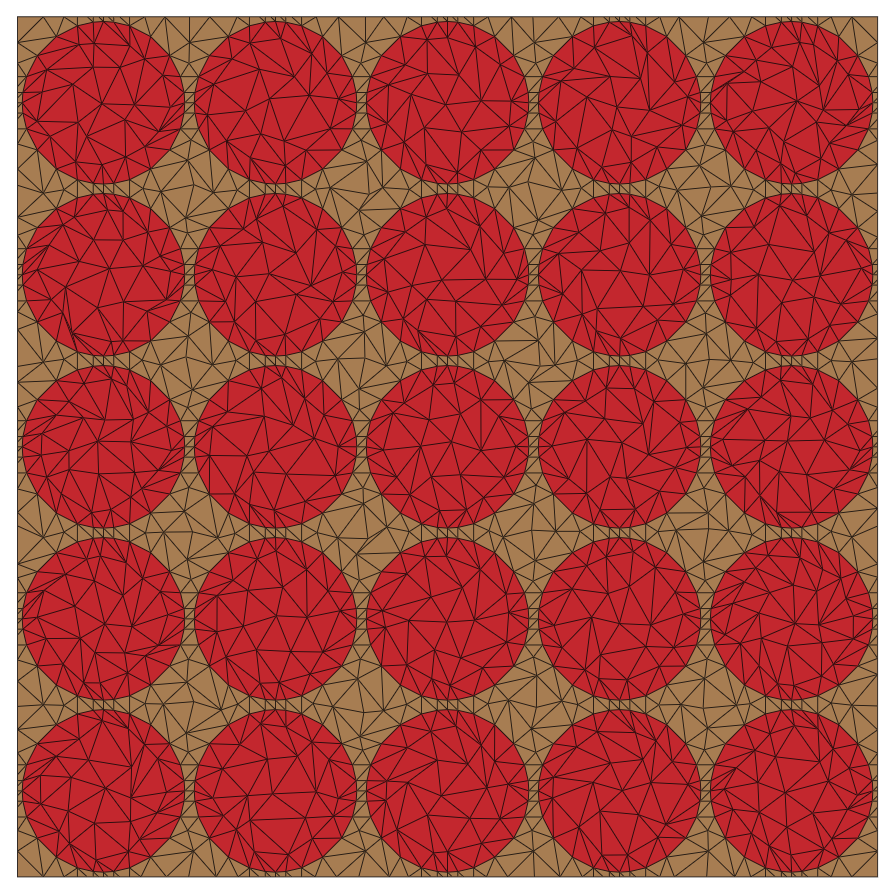
Give the GLSL for this pattern, as a Shadertoy shader.

```glsl
// A square block with a grid of round inclusions, drawn as a triangle mesh.
// Inclusions are meshed by zipping jittered rings together; the filler between
// them is meshed around each grid corner, sharing the vertices on the rims.

const float TAU = 6.2831853;
const int GRID = 5;                         // inclusions per side
const vec2 BLOCK_ORIGIN = vec2(0.0195, 0.0213);
const float CELL = 0.192;                   // cell side on the canvas
const float RADIUS = 0.4725;                // inclusion radius in cells
const int RIM_COUNT = 28;                   // vertices on each rim
const float RIM_CROWDING = 0.5;             // denser rim at the narrow gaps
const float LINE_WIDTH = 0.00105;
const float LINE_OPACITY = 0.85;
const vec3 PAPER = vec3(1.0);
const vec3 FILLER = vec3(0.655, 0.490, 0.322);
const vec3 INCLUSION = vec3(0.765, 0.153, 0.180);
const vec3 LINE_COLOR = vec3(0.04, 0.03, 0.03);

float hash(vec3 p) {
    return fract(sin(dot(p, vec3(127.1, 311.7, 74.7))) * 43758.5453);
}

vec2 jitter(vec2 id, float key) {
    return vec2(hash(vec3(id, key)), hash(vec3(id, key + 37.3))) - 0.5;
}

float segment(vec2 p, vec2 a, vec2 b) {
    vec2 e = b - a;
    vec2 q = p - a;
    return length(q - e * clamp(dot(q, e) / dot(e, e), 0.0, 1.0));
}

vec2 polar(float radius, float angle) {
    return radius * vec2(cos(angle), sin(angle));
}

vec2 rimVertex(int i) {
    float t = TAU * float(i) / float(RIM_COUNT);
    return polar(RADIUS, t - 0.25 * RIM_CROWDING * sin(4.0 * t));
}

// Vertices per ring; cells in the outer columns are often finer.
int ringCount(int ring, vec2 cell) {
    float outer = step(1.5, abs(cell.x - 0.5 * float(GRID - 1)));
    int extra = int(4.0 * hash(vec3(cell, 5.0)) * (0.4 + 0.6 * outer) + outer);
    if (ring == 0) return 1;
    if (ring == 1) return 6 + extra / 2;
    return ring == 2 ? 13 + extra : RIM_COUNT;
}

vec2 ringVertex(int ring, int i, int count, vec2 cell) {
    i = i % count;
    if (ring == 3) return rimVertex(i);
    vec2 j = jitter(cell, float(ring * 50 + i) + 0.5);
    if (ring == 0) return 0.16 * RADIUS * j;
    float t = TAU * (float(i) + 0.6 * j.x) / float(count);
    float r = ring == 1 ? 0.42 + 0.18 * j.y : 0.77 + 0.04 * cos(4.0 * t) + 0.13 * j.y;
    return polar(RADIUS * r, t);
}

// Returns distance to the edges inside an inclusion; side is negative within.
float inclusionMesh(vec2 p, vec2 cell, out float side) {
    float d = 1.0;
    side = -1.0;
    for (int ring = 1; ring <= 3; ring++) {
        int n = ringCount(ring - 1, cell);
        int m = ringCount(ring, cell);
        vec2 a = ringVertex(ring, 0, m, cell);
        for (int j = 0; j < m; j++) {
            vec2 b = ringVertex(ring, j + 1, m, cell);
            int inner = (2 * j * n + m) / (2 * m);
            int innerNext = (2 * (j + 1) * n + m) / (2 * m);
            vec2 c = ringVertex(ring - 1, inner, n, cell);
            d = min(d, min(segment(p, a, b), segment(p, a, c)));
            if (inner != innerNext) d = min(d, segment(p, b, c));
            if (ring == 3) side = max(side, dot(p - a, normalize(vec2(b.y - a.y, a.x - b.x))));
            a = b;
        }
    }
    return d;
}

// Vertex on one of four arms leaving a corner; pinned to the block's border.
vec2 armVertex(vec2 corner, int arm, float reach, float spread) {
    vec2 pin = step(0.5, corner) * step(corner, vec2(float(GRID) - 0.5));
    vec2 j = jitter(corner, float(arm % 4) + 10.0 * reach + 200.0);
    return polar(reach, 0.25 * TAU * float(arm)) + spread * pin * j;
}

float fillerMesh(vec2 p, vec2 corner) {
    float d = 1.0;
    vec2 center = armVertex(corner, 0, 0.0, 0.09);
    for (int arm = 0; arm < 4; arm++) {
        vec2 dir = polar(1.0, 0.25 * TAU * float(arm));
        mat2 turn = mat2(dir, vec2(-dir.y, dir.x));
        vec2 near = armVertex(corner, arm, 0.15, 0.07);
        vec2 far = armVertex(corner, arm, 0.27, 0.03);
        vec2 nextNear = armVertex(corner, arm + 1, 0.15, 0.07);
        d = min(d, min(segment(p, center, near), segment(p, near, far)));
        d = min(d, segment(p, near, nextNear));
        d = min(d, segment(p, near, turn * (vec2(0.5) + rimVertex(17))));
        // Ladder across the gap, then fans from the arm to both rims.
        for (int j = 18; j <= 21; j++) {
            vec2 rim = vec2(0.5) + rimVertex(j);
            vec2 upper = turn * rim;
            vec2 lower = turn * vec2(rim.x, -rim.y);
            if (j > 18) d = min(d, segment(p, upper, lower));
            if (j > 19) d = min(d, segment(p, lower, turn * (vec2(0.5) + rimVertex(j - 1))));
            if (j < 20) d = min(d, min(segment(p, far, upper), segment(p, far, lower)));
            if (j == 18) d = min(d, min(segment(p, near, upper), segment(p, near, lower)));
        }
    }
    return d;
}

void mainImage(out vec4 fragColor, in vec2 fragCoord) {
    float pixel = 1.0 / min(iResolution.x, iResolution.y);
    vec2 uv = (fragCoord - 0.5 * iResolution.xy) * pixel + 0.5;
    vec2 grid = (uv - BLOCK_ORIGIN) / CELL;
    vec2 cell = floor(grid), corner = floor(grid + 0.5);
    vec2 p = grid - cell - 0.5;

    float side = length(p) - RADIUS, edge = 1.0;
    if (side < 0.01) edge = inclusionMesh(p, cell, side);
    if (side > -0.03) edge = min(edge, fillerMesh(grid - corner, corner));

    vec2 box = abs(grid - 0.5 * float(GRID)) - 0.5 * float(GRID);
    float block = max(box.x, box.y) * CELL;
    float inBlock = clamp(0.5 - block / pixel, 0.0, 1.0);
    float inInclusion = clamp(0.5 - side * CELL / pixel, 0.0, 1.0);

    // Box-filtered line coverage keeps thin lines even at any size.
    float reach = min(block > 0.0 ? 1.0 : edge * CELL, abs(block));
    float ink = clamp(0.5 * (LINE_WIDTH + pixel) - reach, 0.0, min(LINE_WIDTH, pixel)) / pixel;
    vec3 color = mix(PAPER, mix(FILLER, INCLUSION, inInclusion), inBlock);
    fragColor = vec4(mix(color, LINE_COLOR, LINE_OPACITY * ink), 1.0);
}
```
